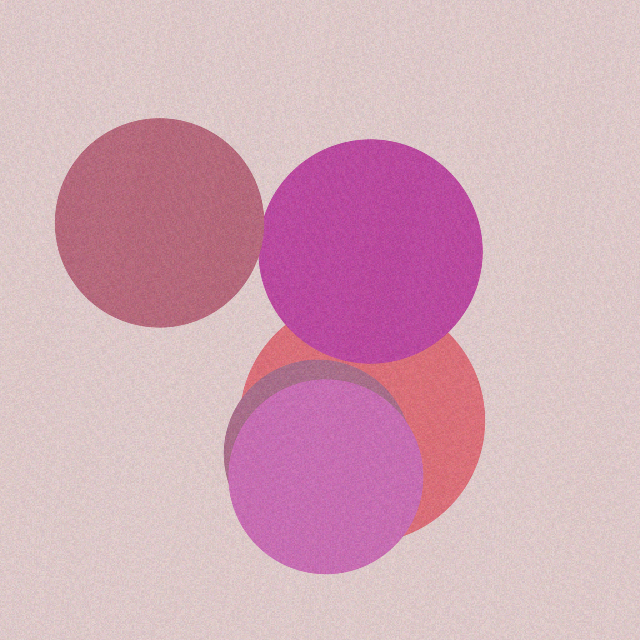
Reproduce this background procedurally as a Shadertoy shader.

```glsl
// Five flat, overlapping discs on a pale pink ground, under fine film grain.
// Each disc is a circle distance painted back to front with a smoothed edge;
// the grain is a per-channel sine hash on a fixed grid of canvas cells.

#define GROUND  vec3(0.865, 0.785, 0.785)
#define CORAL   vec3(0.852, 0.435, 0.475)
#define PLUM    vec3(0.660, 0.430, 0.540)
#define ORCHID  vec3(0.780, 0.430, 0.695)
#define MAGENTA vec3(0.730, 0.290, 0.620)
#define ROSE    vec3(0.710, 0.410, 0.485)
#define GRAIN_CELLS 512.0
#define GRAIN_LUMA  0.055
#define GRAIN_TINT  0.045

float hash(vec2 p) {
    return fract(sin(dot(p, vec2(12.9898, 78.233))) * 43758.5453);
}

// Paints a disc over the colour below, with an edge one pixel wide.
vec3 paintDisc(vec3 below, vec2 uv, vec2 center, float radius, vec3 color) {
    float edge = 0.5 / min(iResolution.x, iResolution.y);
    float dist = length(uv - center) - radius;
    return mix(below, color, 1.0 - smoothstep(-edge, edge, dist));
}

// Centred noise: a shared brightness part plus a smaller part per channel.
vec3 filmGrain(vec2 uv) {
    vec2 cell = floor(uv * GRAIN_CELLS);
    float luma = hash(cell) - 0.5;
    vec3 tint = vec3(hash(cell + 17.3), hash(cell + 41.7), hash(cell + 73.1)) - 0.5;
    return GRAIN_LUMA * luma + GRAIN_TINT * tint;
}

void mainImage(out vec4 fragColor, in vec2 fragCoord) {
    // Square canvas units, centred when the canvas is not square
    float side = min(iResolution.x, iResolution.y);
    vec2 uv = (fragCoord - 0.5 * iResolution.xy) / side + 0.5;

    // Discs, back to front
    vec3 color = GROUND;
    color = paintDisc(color, uv, vec2(0.5663, 0.3430), 0.1918, CORAL);
    color = paintDisc(color, uv, vec2(0.4967, 0.2910), 0.1471, PLUM);
    color = paintDisc(color, uv, vec2(0.5092, 0.2550), 0.1523, ORCHID);
    color = paintDisc(color, uv, vec2(0.5790, 0.6070), 0.1753, MAGENTA);
    color = paintDisc(color, uv, vec2(0.2493, 0.6517), 0.1636, ROSE);

    // Grain over everything
    color += filmGrain(uv);
    fragColor = vec4(clamp(color, 0.0, 1.0), 1.0);
}
```
